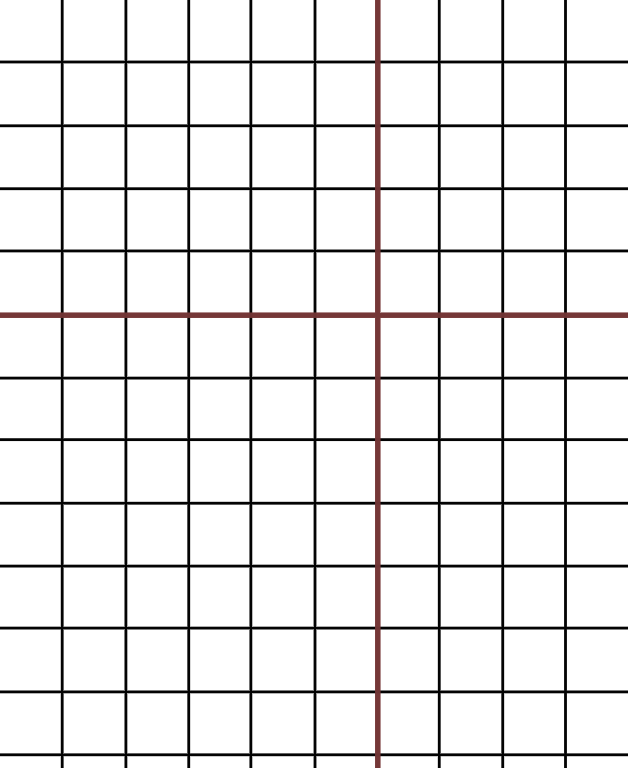
A WebGL 1 fragment shader for this pattern:

```glsl
precision highp float;

uniform vec2 u_resolution;

// Slight unevenness in the spacing of ruled lines, in cells.
vec2 spacingDrift(vec2 index) {
    vec2 fromMiddle = index - 5.5;
    return 0.0127 * exp(-0.5 * fromMiddle * fromMiddle)
         - 0.0096 * cos(2.0944 * (index - 1.0));
}

// Antialiased coverage of a stroke at the given distance from its centre.
vec2 strokeCoverage(vec2 dist, float halfWidth, float pixel) {
    return clamp((halfWidth - dist) / pixel + 0.5, 0.0, 1.0);
}

void main() {
    // Ten cells span the width; rows count down from the top edge.
    float pixel = 10.0 / u_resolution.x;
    vec2 cell = vec2(gl_FragCoord.x, u_resolution.y - gl_FragCoord.y) * pixel;

    // Nearest interior line in each direction.
    vec2 pitch = vec2(1.0, 1.0016);
    vec2 index = clamp(floor(cell / pitch + 0.5), vec2(1.0), vec2(9.0, 12.0));
    vec2 centre = index * pitch + spacingDrift(index) - vec2(0.0, 0.005);
    vec2 dist = abs(cell - centre);

    // The sixth column line and fifth row line are the axes.
    vec2 isAxis = 1.0 - step(0.5, abs(index - vec2(6.0, 5.0)));
    vec2 grid = strokeCoverage(dist, 0.0225, pixel) * (1.0 - isAxis);
    vec2 axes = strokeCoverage(dist, 0.044, pixel) * isAxis;

    // Black grid on white paper, with the red axes on top.
    float gridInk = max(grid.x, grid.y);
    float axisInk = max(axes.x, axes.y);
    vec3 color = mix(vec3(1.0), vec3(0.01), gridInk);
    vec3 axisColor = vec3(0.46, 0.215, 0.215) * (1.0 - 0.06 * gridInk);
    color = mix(color, axisColor, axisInk);

    gl_FragColor = vec4(color, 1.0);
}
```
